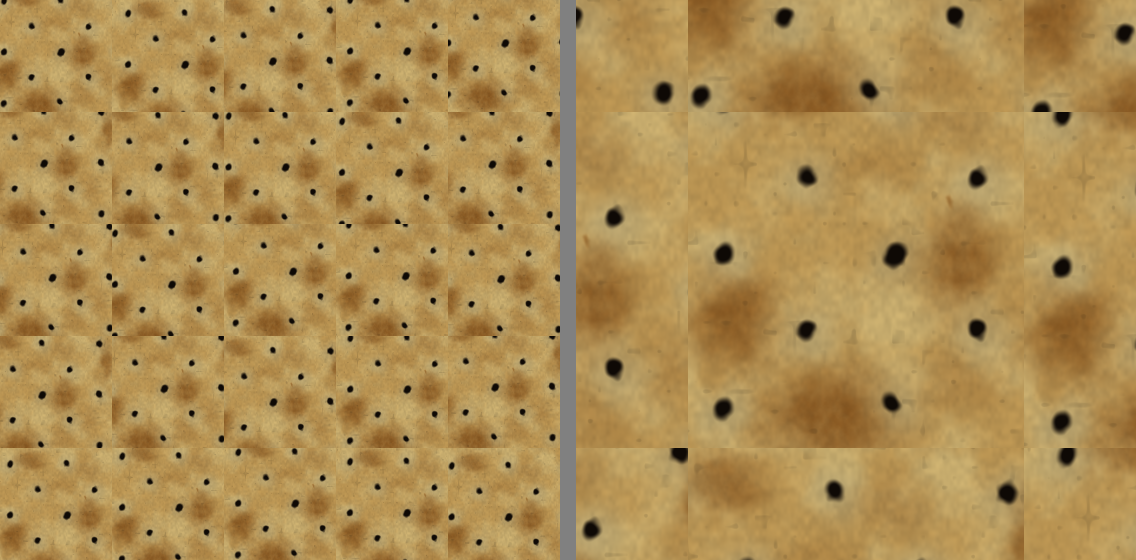
Left, the full canvas; right, a detail of the centre.
Write a three.js fragment shader that draws this texture.

```glsl
// Baked cracker surface: a 5 x 5 grid of square crops with hard seams.
// Each crop shows the same dough, shifted by a per-tile hash: soft toasted
// stains, mottling from value noise, and a staggered lattice of dark holes.
#define TILES 5.0
#define SHIFT vec2(0.28, 0.25)
#define HOLE_CELL vec2(0.508, 0.456)
#define HOLE_RADIUS 0.027
#define HOLE_SOFT 0.012
#define HALO_RADIUS 0.085
#define GRAIN 0.07
#define PALE vec3(0.775, 0.670, 0.425)
#define TAN vec3(0.715, 0.570, 0.315)
#define TOAST vec3(0.515, 0.325, 0.115)
#define HALO vec3(0.690, 0.630, 0.450)
#define HOLE vec3(0.055, 0.035, 0.020)

varying vec2 vUv;

float hash(vec2 p) {
  vec3 a = fract(p.xyx * vec3(0.1031, 0.1030, 0.0973));
  a += dot(a, a.yzx + 33.33);
  return fract((a.x + a.y) * a.z);
}

vec2 hash2(vec2 p) {
  return vec2(hash(p + 17.3), hash(p + 61.7));
}

float noise(vec2 p) {
  vec2 i = floor(p), f = fract(p);
  f = f * f * (3.0 - 2.0 * f);
  return mix(mix(hash(i), hash(i + vec2(1.0, 0.0)), f.x),
             mix(hash(i + vec2(0.0, 1.0)), hash(i + 1.0), f.x), f.y);
}

float fbm(vec2 p) {
  float sum = 0.0, amp = 0.5;
  for (int i = 0; i < 4; i++) {
    sum += amp * noise(p);
    p = p * 2.03 + 11.7;
    amp *= 0.5;
  }
  return sum / 0.9375;
}

// Soft elliptical patch: 1 at its centre, fading past its radius
float stain(vec2 p, vec2 centre, vec2 radius) {
  vec2 d = (p - centre) / radius;
  float r2 = dot(d, d);
  return exp(-0.75 * r2 - 0.35 * r2 * r2);
}

// Toasted areas, placed around the main hole at the origin
float toasting(vec2 p) {
  vec2 warp = vec2(fbm(p * 9.0 + 40.0), fbm(p * 9.0 + 80.0)) - 0.5;
  vec2 q = p + warp * 0.11;
  float t = 0.82 * stain(q, vec2(0.190, -0.025), vec2(0.120, 0.160));
  t += 0.85 * stain(q, vec2(-0.480, -0.200), vec2(0.140, 0.145));
  t += 0.90 * stain(q, vec2(-0.190, -0.490), vec2(0.200, 0.140));
  t += 0.70 * stain(q, vec2(-0.350, 0.480), vec2(0.120, 0.075));
  t += 0.75 * stain(q, vec2(0.580, 0.280), vec2(0.070, 0.170));
  t += 0.30 * stain(q, vec2(0.180, 0.410), vec2(0.130, 0.095));
  t += 0.22 * stain(q, vec2(-0.090, 0.245), vec2(0.160, 0.055));
  t += 0.32 * stain(q, vec2(0.200, -0.370), vec2(0.125, 0.095));
  t += 0.30 * stain(q, vec2(0.410, -0.240), vec2(0.085, 0.120));
  t *= 0.78 + 0.44 * fbm(p * 24.0 + 7.0);
  // tiny scorched nick
  return t + 0.55 * stain(q, vec2(0.155, 0.145), vec2(0.013, 0.026));
}

// Returns hole coverage in x and pale halo in y
vec2 holes(vec2 p) {
  vec2 cover = vec2(0.0);
  float rough = noise(p * 42.0 + 5.0) - 0.5;
  for (int k = 0; k < 2; k++) {
    float stagger = 0.5 * float(k);
    vec2 id = floor(p / HOLE_CELL - stagger + 0.5) + stagger;
    vec2 rnd = hash2(id * 2.0 + 20.0);
    vec2 d = p - id * HOLE_CELL - (rnd - 0.5) * 0.016;
    float isMain = 1.0 - step(0.1, dot(id, id));
    float radius = HOLE_RADIUS * (0.92 + 0.16 * rnd.x + 0.15 * isMain);
    d.x += d.y * (rnd.y - 0.5) * 0.5;
    float dist = length(d * vec2(1.06, 0.94)) + rough * 0.010;
    float hole = 1.0 - smoothstep(radius - HOLE_SOFT, radius + HOLE_SOFT, dist);
    float halo = stain(d, vec2(0.008, -0.014), vec2(HALO_RADIUS));
    cover = max(cover, vec2(hole, halo));
  }
  return cover;
}

void main() {
  // Tile and its shifted view of the dough
  vec2 grid = vUv * TILES;
  vec2 tile = min(floor(grid), TILES - 1.0);
  vec2 mainHole = vec2(0.51, 0.505) + (hash2(tile) - 0.5) * SHIFT;
  vec2 p = grid - tile - mainHole;

  // Mottled dough
  float mottle = fbm(p * 6.0 + 30.0);
  vec3 colour = mix(PALE, TAN, smoothstep(0.25, 0.72, mottle));

  // Pale rims, toasting and holes
  vec2 hole = holes(p);
  float toast = clamp(toasting(p), 0.0, 1.0);
  colour = mix(colour, HALO, 0.60 * hole.y);
  colour = mix(colour, TOAST, toast * (1.0 - 0.5 * hole.y));

  // Fine crumb and sparse pores
  float crumb = 0.6 * noise(p * 48.0 + 90.0) + 0.4 * noise(p * vec2(95.0, 60.0) + 150.0);
  colour *= 1.0 + GRAIN * 2.0 * (crumb - 0.5);
  float pore = smoothstep(0.86, 0.98, noise(p * 34.0 + 210.0));
  colour *= 1.0 - 0.10 * pore;

  gl_FragColor = vec4(mix(colour, HOLE, hole.x), 1.0);
}
```
